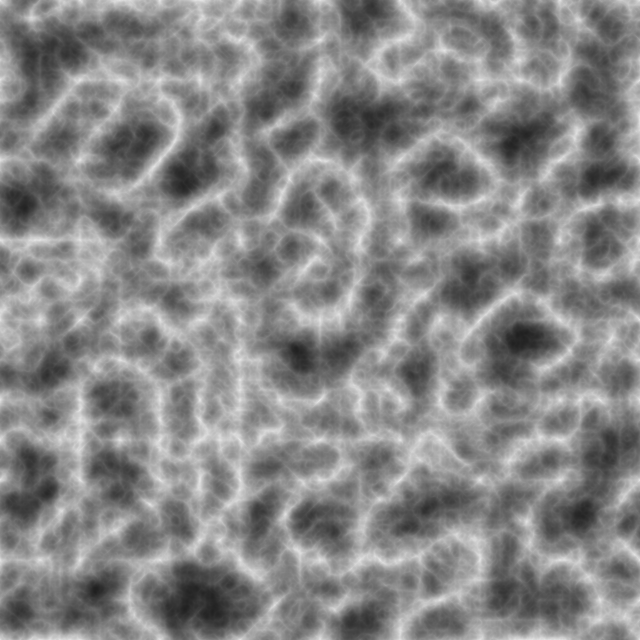
Give the GLSL for this texture, as a three.js fragment shader.

```glsl
// Grey ridged fractal noise: bright branching veins around dark cloudy hollows.
varying vec2 vUv;

const float HALF_PI = 1.5707963;
const float BASE_CELLS = 8.0;
const int OCTAVES = 5;
const float GAIN = 0.5;
const vec3 HOLLOW_COLOR = vec3(0.10);
const vec3 VEIN_COLOR = vec3(0.91);

float hash(vec2 cell, float seed) {
  vec3 p = fract(vec3(cell.xyx + seed * 17.0) * vec3(0.1031, 0.1030, 0.0973));
  p += dot(p, p.yzx + 33.33);
  return fract((p.x + p.y) * p.z);
}

// Picks one of four long diagonals (a third of the time) or four axis directions.
vec2 latticeGradient(vec2 cell, float seed) {
  float pick = floor(hash(cell, seed) * 12.0);
  float diagonal = step(pick, 3.5);
  float angle = (mod(pick, 4.0) + 0.5 * diagonal) * HALF_PI;
  return vec2(cos(angle), sin(angle)) * mix(1.0, sqrt(2.0), diagonal);
}

float cornerValue(vec2 cell, vec2 local, vec2 corner, float seed) {
  return dot(latticeGradient(cell + corner, seed), local - corner);
}

// Gradient noise that is zero on every lattice point.
float gradientNoise(vec2 p, float seed) {
  vec2 cell = floor(p);
  vec2 f = fract(p);
  vec2 fade = f * f * f * (f * (f * 6.0 - 15.0) + 10.0);
  float low = mix(cornerValue(cell, f, vec2(0.0, 0.0), seed),
                  cornerValue(cell, f, vec2(1.0, 0.0), seed), fade.x);
  float high = mix(cornerValue(cell, f, vec2(0.0, 1.0), seed),
                   cornerValue(cell, f, vec2(1.0, 1.0), seed), fade.x);
  return mix(low, high, fade.y);
}

// Folded noise summed over octaves with aligned lattices.
float turbulence(vec2 p, float gain) {
  float sum = 0.0;
  float amplitude = 1.0;
  for (int i = 0; i < OCTAVES; i++) {
    sum += amplitude * abs(gradientNoise(p, float(i) + 3.0));
    p *= 2.0;
    amplitude *= gain;
  }
  return sum;
}

// Inverts the folds into ridges and lifts the brightest ones.
float ridgeTone(float folds, float depth, float curve) {
  return pow(max(1.0 - depth * folds, 0.0), curve);
}

void main() {
  float folds = turbulence(vUv * BASE_CELLS, GAIN);
  float tone = ridgeTone(folds, 0.9, 1.5);
  gl_FragColor = vec4(mix(HOLLOW_COLOR, VEIN_COLOR, tone), 1.0);
}
```
